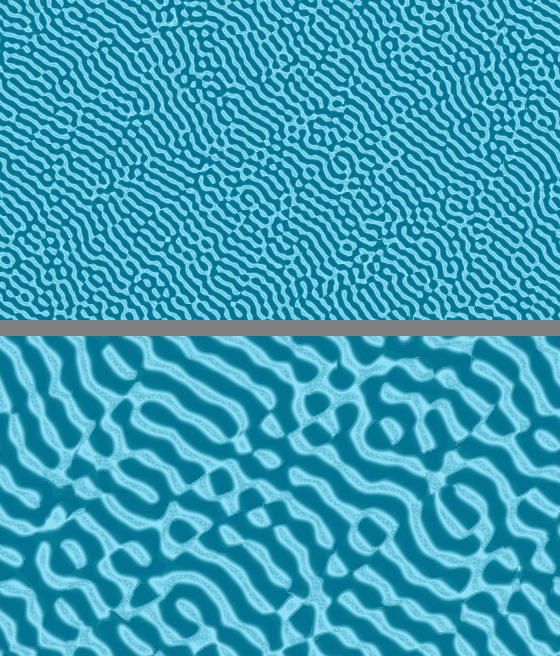
Top, the full canvas; bottom, a detail of the centre.
Reproduce this pattern procedurally as a WebGL 2 fragment shader.

```glsl
#version 300 es
precision highp float;
// Labyrinth of pale, rimmed diagonal ridges on deep teal, like a reaction-diffusion skin.

#define WAVES 96             // plane waves summed into the field
#define STRIPES 32.5         // ridges per canvas height
#define NORMAL_ANGLE 0.87    // mean direction across the ridges, radians
#define ANGLE_SPREAD 0.64    // larger gives more forks and loose ends
#define SCALE_SPREAD 0.12    // relative variation of the ridge spacing
#define RIDGE 0.209          // half width of a ridge, in periods
#define JOIN 0.19            // how firmly forks close or open
#define SOFTNESS 0.0031      // half width of the edge blend, in canvas heights
#define DEEP vec3(0.01, 0.45, 0.57)
#define FLANK vec3(0.025, 0.485, 0.585)
#define CORE vec3(0.43, 0.785, 0.875)
#define RIM vec3(0.56, 0.88, 0.97)

uniform vec2 u_resolution;
out vec4 fragColor;

const float TAU = 6.28319;

float hash(float n) {
    return fract(sin(n * 12.9898 + 4.137) * 43758.5);
}

// Complex sum of waves clustered around the mean normal, with unit variance.
vec2 waveField(vec2 p) {
    vec2 sum = vec2(0.0);
    for (int i = 0; i < WAVES; i++) {
        float n = float(i) * 4.0;
        float bell = hash(n) + hash(n + 1.0) + hash(n + 2.0) - 1.5;
        float angle = NORMAL_ANGLE + ANGLE_SPREAD * bell * (1.0 + 0.9 * bell * bell);
        float scale = 1.0 + SCALE_SPREAD * (hash(n + 3.0) - 0.5);
        vec2 direction = vec2(cos(angle), sin(angle));
        float phase = TAU * (STRIPES * scale * dot(p, direction) + hash(n + 0.5));
        sum += vec2(cos(phase), sin(phase));
    }
    return sum / sqrt(float(WAVES));
}

// Slow layered sines, about -1 to 1.
float drift(vec2 p) {
    return 0.6 * sin(17.0 * p.x + 9.0 * p.y + 2.0 * sin(13.0 * p.y))
         + 0.6 * sin(23.0 * p.y - 14.0 * p.x + 2.0 * sin(19.0 * p.x));
}

// Distance to the nearest ridge centre in periods, 0 to 0.5.
float ridgeDistance(vec2 p) {
    vec2 field = waveField(p);
    float power = dot(field, field);
    // Where the stripes break up, decide by region: ridges fuse or stay apart.
    float choice = smoothstep(-0.3, 0.15, drift(p * 3.7)) * 2.0 - 1.0;
    float bias = JOIN * choice * exp(-power * 5.0);
    float crest = (field.x + bias) / sqrt(power + 0.03);
    return acos(clamp(crest, -1.0, 1.0)) / TAU;
}

// Fine mottling of the ridges.
float grain(vec2 p) {
    float a = sin(p.x * 610.0 + 3.0 * sin(p.y * 430.0));
    float b = sin(p.y * 570.0 + 3.0 * sin(p.x * 390.0));
    return 0.5 + 0.5 * a * b;
}

void main() {
    vec2 p = gl_FragCoord.xy / u_resolution.y;
    float d = ridgeDistance(p);

    // Ground: slightly lighter beside the ridges.
    vec3 ground = mix(FLANK, DEEP, smoothstep(0.31, 0.38, d));

    // Ridge: bright rim around a duller, mottled core.
    float core = 1.0 - smoothstep(0.04, 0.13, d);
    vec3 ridge = mix(RIM, CORE, core * mix(0.4, 1.6, grain(p)));

    // Edge blend of even width, never narrower than a pixel.
    float slope = length(vec2(dFdx(d), dFdy(d)));
    float blur = slope * max(SOFTNESS * u_resolution.y, 0.75) + 0.0001;
    float mask = 1.0 - smoothstep(RIDGE - blur, RIDGE + blur, d);
    fragColor = vec4(mix(ground, ridge, mask), 1.0);
}
```
